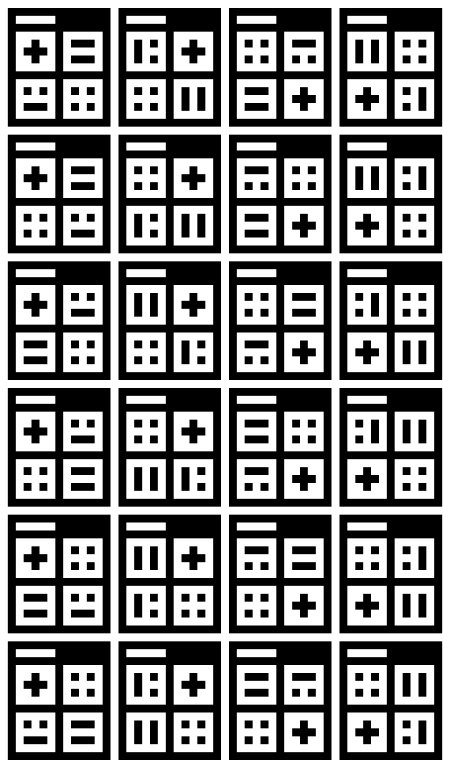
A Shadertoy shader for this pattern:

```glsl
// Four by six black cards of windowed bar, dot and plus glyphs, permuted by row and turned by column.

// Ink of a 3 by 3 glyph: 0 two bars, 1 dots over a bar, 2 four dots, 3 plus.
bool glyphInk(ivec2 g, int kind) {
    if (any(lessThan(g, ivec2(0))) || any(greaterThan(g, ivec2(2)))) return false;
    if (kind == 3) return g.x == 1 || g.y == 1;
    return g.y != 1 && (g.x != 1 || kind == 0 || (kind == 1 && g.y == 2));
}

// Glyph of a window; the rows run through all orders of three kinds.
int glyphKind(ivec2 window, int row) {
    int first = row / 2;
    int second = row % 2 == 0 ? (first == 0 ? 1 : 0) : (first == 2 ? 1 : 2);
    if (window.y == 0) return window.x == 0 ? 3 : first;
    return window.x == 0 ? second : 3 - first - second;
}

// Paper (1) or ink (0) at a point in grid units, y pointing down.
float paper(vec2 point) {
    vec2 pitch = vec2(14.0, 16.0);
    vec2 card = floor((point - 1.0) / pitch);
    vec2 local = point - 1.0 - card * pitch;

    // Gutters between cards
    if (local.x > 13.0 || local.y > 15.0) return 1.0;

    // Title bar
    if (local.y < 2.0) return local.y > 1.0 && local.x > 1.0 && local.x < 6.0 ? 1.0 : 0.0;

    // Block of four windows, a quarter turn further in each column
    vec2 q = local - vec2(6.5, 8.5);
    if (max(abs(q.x), abs(q.y)) > 5.5) return 0.0;
    for (int turn = 0; turn < int(card.x); turn++) q = vec2(q.y, -q.x);
    q += 5.5;
    vec2 window = clamp(floor(q / 6.0), 0.0, 1.0);
    vec2 inner = q - 6.0 * window;
    if (max(inner.x, inner.y) > 5.0) return 0.0;

    int kind = glyphKind(ivec2(window), int(card.y));
    return glyphInk(ivec2(floor(inner)) - 1, kind) ? 0.0 : 1.0;
}

void mainImage(out vec4 fragColor, in vec2 fragCoord) {
    // Average a 6 by 6 grid of samples to smooth the edges
    float light = 0.0;
    for (int j = 0; j < 6; j++) {
        for (int i = 0; i < 6; i++) {
            vec2 offset = (vec2(i, j) + 0.5) / 6.0 - 0.5;
            vec2 uv = (fragCoord + offset) / iResolution.xy;
            light += paper(vec2(uv.x, 1.0 - uv.y) * vec2(57.0, 97.0));
        }
    }
    fragColor = vec4(vec3(light / 36.0), 1.0);
}
```
